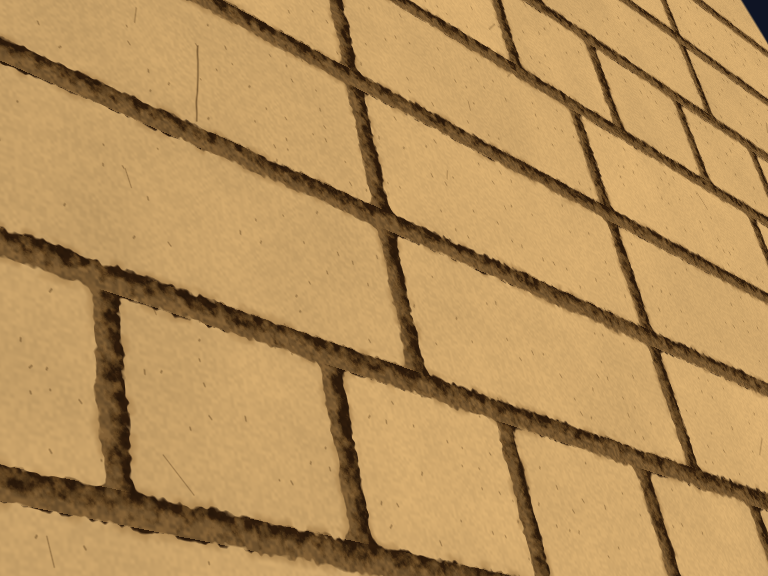
A Shadertoy shader for this texture:

```glsl
const vec3 FACE = vec3(0.815, 0.655, 0.423);
const vec3 WORN = vec3(0.64, 0.49, 0.29);
const vec3 MORTAR_LIT = vec3(0.46, 0.34, 0.19);
const vec3 MORTAR_DIM = vec3(0.34, 0.235, 0.11);
const vec3 MORTAR_SHADOW = vec3(0.17, 0.10, 0.04);
const vec3 BEYOND = vec3(0.06, 0.08, 0.14);
const float ASPECT = 1.3;   // header length over course height
const float JOINT = 0.068;  // half width of a joint, in courses

float hash(vec2 p) {
    return fract(sin(dot(p, vec2(127.1, 311.7))) * 43758.5453);
}

float noise(vec2 p) {
    vec2 i = floor(p), f = fract(p);
    f = f * f * (3.0 - 2.0 * f);
    return mix(mix(hash(i), hash(i + vec2(1, 0)), f.x),
               mix(hash(i + vec2(0, 1)), hash(i + vec2(1, 1)), f.x), f.y);
}

float fbm(vec2 p) {
    float sum = 0.0, amp = 0.5;
    for (int i = 0; i < 4; i++) {
        sum += amp * noise(p);
        p = p * 2.03 + 17.3;
        amp *= 0.5;
    }
    return sum / 0.9375;
}

float roundedBox(vec2 p, vec2 halfSize, float radius) {
    vec2 q = abs(p) - halfSize + radius;
    return length(max(q, 0.0)) + min(max(q.x, q.y), 0.0) - radius;
}

float segment(vec2 p, vec2 a, vec2 b) {
    vec2 pa = p - a, ba = b - a;
    return length(pa - ba * clamp(dot(pa, ba) / dot(ba, ba), 0.0, 1.0));
}

// Perspective from canvas to wall: x in headers, y in courses
vec2 toWall(vec2 canvas) {
    mat3 wallToCanvas = mat3(0.2914, -0.0608, 0.1224,
                             -0.0055, 0.3374, 0.0831,
                             0.1152, 0.0872, 0.7335);
    vec3 h = inverse(wallToCanvas) * vec3(canvas, 1.0);
    return h.xy / h.z;
}

// One random stroke in a share of the cells
float scatter(vec2 p, float share, float reach, float radius, float aa) {
    vec2 id = floor(p);
    float angle = 1.57 + 1.6 * (hash(id + 3.1) - 0.5);
    vec2 along = reach * hash(id + 5.7) * vec2(cos(angle), sin(angle)) + 0.001;
    vec2 centre = 0.5 + 0.4 * (vec2(hash(id + 1.3), hash(id + 8.9)) - 0.5);
    float d = segment(fract(p), centre - along, centre + along) - radius;
    return step(hash(id), share) * (1.0 - smoothstep(-aa, aa, d));
}

vec3 faceColour(vec2 p, vec2 id, vec2 canvas, float d, float aa) {
    float tone = 0.95 + 0.07 * smoothstep(-0.1, 0.7, canvas.x)
               + 0.04 * (hash(id) - 0.5)
               + 0.09 * (fbm(p * 2.5) - 0.5)
               + 0.07 * (noise(p * 55.0) - 0.5);
    vec3 colour = FACE * tone;
    float rim = smoothstep(-0.05, 0.0, d) * smoothstep(0.35, 0.7, noise(p * 14.0));
    float pits = scatter(p * 9.0, 0.22, 0.08, 0.035, aa * 9.0);
    float scratches = scatter(p * 1.7 + 4.0, 0.2, 0.2, 0.004, aa * 1.7);
    colour = mix(colour, WORN, 0.65 * rim);
    return mix(colour, MORTAR_DIM, 0.5 * max(pits, scratches));
}

// Lit on the lower or left side, shadowed on the upper or right side
vec3 mortarColour(vec2 p, vec2 local, vec2 size) {
    vec2 across = (local - sign(local) * size * 0.5) / JOINT;
    bool bed = abs(across.y) < 1.0;
    float side = bed ? across.y : across.x + 0.3;
    float grit = fbm(p * 22.0) - 0.5;
    vec3 colour = mix(MORTAR_LIT, MORTAR_DIM, smoothstep(-0.5, 0.5, side + 2.5 * grit));
    colour = mix(colour, MORTAR_SHADOW, smoothstep(0.2, 1.1, side + 3.0 * grit));
    return colour * (0.85 + 0.3 * noise(p * 60.0));
}

void mainImage(out vec4 fragColor, in vec2 fragCoord) {
    vec2 canvas = fragCoord / iResolution.xy;
    vec2 wall = toWall(canvas);
    vec2 p = wall * vec2(ASPECT, 1.0);
    float aa = 0.5 * length(fwidth(p)) + 0.002;

    // One header course, then three stacked stretcher courses
    float row = floor(wall.y);
    bool header = mod(row, 4.0) < 0.5;
    float span = header ? 1.0 : 2.0;
    float column = (wall.x - (header ? 0.0 : 1.5)) / span;
    vec2 id = vec2(floor(column), row);
    vec2 size = vec2(span * ASPECT, 1.0);
    vec2 local = (vec2(fract(column), fract(wall.y)) - 0.5) * size;

    // Brick outline with crumbled edges
    float d = roundedBox(local, size * 0.5 - JOINT, 0.06);
    d += 0.035 * (fbm(p * 9.0) - 0.5) + 0.02 * (noise(p * 38.0) - 0.5);
    float brick = 1.0 - smoothstep(-aa, aa, d);
    vec3 colour = mix(mortarColour(p, local, size),
                      faceColour(p, id, canvas, d, aa), brick);

    // Hairline crack
    vec2 bent = canvas + vec2(0.003 * (noise(canvas * 45.0) - 0.5), 0.0);
    float crack = segment(bent, vec2(0.258, 0.92), vec2(0.256, 0.79)) - 0.0008;
    float pixel = 1.0 / iResolution.y;
    colour = mix(colour, MORTAR_DIM, 0.8 * (1.0 - smoothstep(-pixel, pixel, crack)));

    // Dark gap past the end of the wall
    float gap = dot(canvas - vec2(0.965, 1.0), normalize(vec2(0.078, 0.036)));
    colour = mix(colour, BEYOND, smoothstep(-0.002, 0.002, gap));
    fragColor = vec4(colour, 1.0);
}
```
